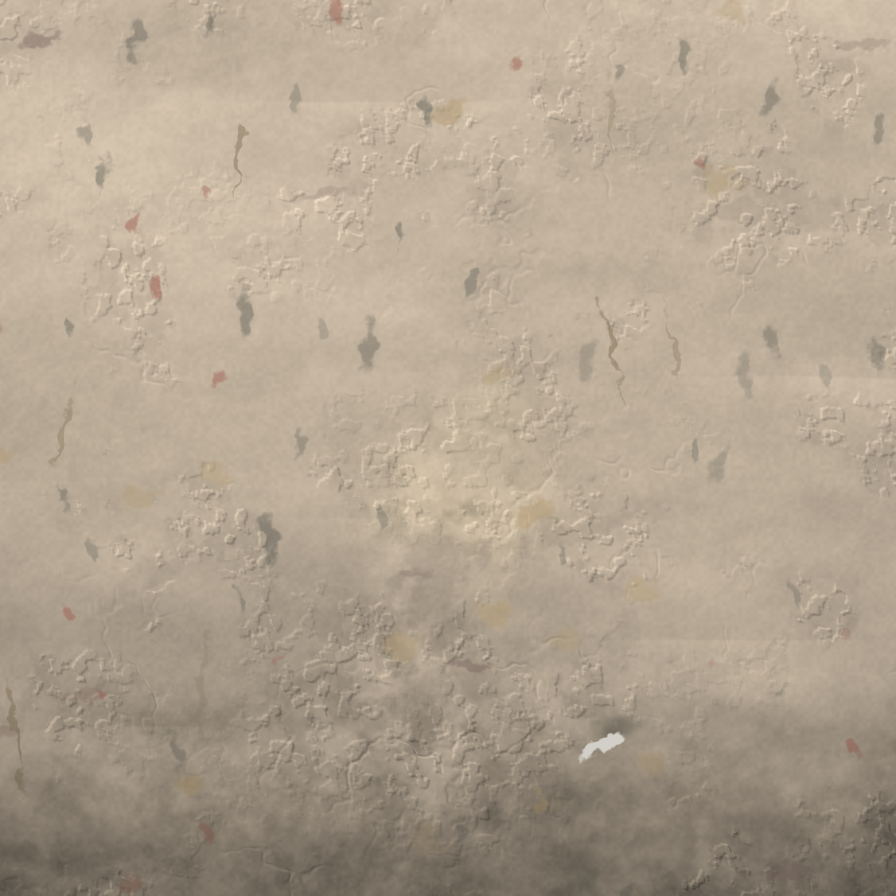
Reproduce this texture procedurally as a Shadertoy shader.

```glsl
// Weathered beige plaster wall with flaking paint, faded stains and a grimy base.

float hash(vec2 cell) {
    vec3 q = fract(cell.xyx * 0.1031);
    q += dot(q, q.yzx + 33.33);
    return fract((q.x + q.y) * q.z);
}

float noise(vec2 p) {
    vec2 i = floor(p), f = fract(p);
    f = f * f * (3.0 - 2.0 * f);
    return mix(mix(hash(i), hash(i + vec2(1, 0)), f.x),
               mix(hash(i + vec2(0, 1)), hash(i + vec2(1, 1)), f.x), f.y);
}

float fbm(vec2 p) {
    float sum = 0.0, gain = 0.533;
    for (int i = 0; i < 4; i++) {
        sum += gain * noise(p);
        p = mat2(1.6, 1.2, -1.2, 1.6) * p + 17.3;
        gain *= 0.5;
    }
    return sum;
}

// Soft elliptical spot: 1 at the centre, 0 far away
float spot(vec2 p, vec2 centre, vec2 radius) {
    vec2 d = (p - centre) / radius;
    return exp(-dot(d, d));
}

// Surface height: small flakes where the wall is rough, thin cracks, faint unevenness
float relief(vec2 p, float rough, float cracked) {
    float flakes = smoothstep(0.50, 0.66, fbm(p * 78.0));
    float crack = smoothstep(0.03, 0.0, abs(fbm(p * 14.0 + 40.0) - 0.5));
    return rough * flakes - cracked * crack + 0.5 * fbm(p * 55.0 + 9.0);
}

// Scattered paint remnants: slate and rust dabs, ochre patches, mauve smears, drips
vec3 addStains(vec3 color, vec2 uv) {
    float wear = fbm(uv * 75.0 + 14.0);
    vec2 ragged = uv + 0.020 * (vec2(fbm(uv * 60.0), fbm(uv * 60.0 + 71.0)) - 0.5);
    vec2 home = floor(uv * 10.0);
    for (int k = 0; k < 9; k++) {
        vec2 cell = home + vec2(k % 3 - 1, k / 3 - 1);
        float kind = hash(cell + 5.0);
        vec2 centre = (cell + vec2(hash(cell + 23.0), hash(cell + 51.0))) / 10.0;
        vec2 size = vec2(0.008, 0.022);
        vec3 paint = vec3(0.44, 0.43, 0.39);
        if (kind > 0.34) { size = vec2(0.008, 0.012); paint = vec3(0.63, 0.41, 0.36); }
        if (kind > 0.50) { size = vec2(0.021, 0.016); paint = vec3(0.71, 0.62, 0.47); }
        if (kind > 0.64) { size = vec2(0.036, 0.008); paint = vec3(0.53, 0.45, 0.42); }
        if (kind > 0.72) { size = vec2(0.004, 0.060); paint = vec3(0.53, 0.47, 0.37); }
        if (kind > 0.78) continue;
        size *= 0.6 + 0.6 * hash(cell + 87.0);
        vec2 d = ragged - centre;
        d.x += d.y * 0.5 * (hash(cell + 33.0) - 0.5);
        float cover = smoothstep(1.25, 0.55, length(d / size) + 1.6 * (wear - 0.45));
        color = mix(color, paint * (0.75 + 0.25 * smoothstep(0.0, 0.3, uv.y)),
                    cover * (0.25 + 0.35 * hash(cell + 64.0)));
    }
    return color;
}

void mainImage(out vec4 fragColor, in vec2 fragCoord) {
    vec2 uv = fragCoord / iResolution.xy;
    vec2 warped = uv + 0.16 * (vec2(fbm(uv * 11.0), fbm(uv * 11.0 + 31.0)) - 0.5);

    // Overall brightness: pale above, dirty near the ground, streaked sideways
    float tone = 0.425 + 0.21 * smoothstep(0.0, 0.29, uv.y + 0.10 * (fbm(uv * 5.0) - 0.5));
    tone += 0.16 * uv.y;
    tone += 0.19 * (fbm(uv * vec2(2.5, 7.0) + 3.0) - 0.5);
    tone += 0.07 * (fbm(uv * vec2(14.0, 26.0)) - 0.5);

    // Mottled grime, crisper toward the ground
    float grime = smoothstep(0.34, 0.08, uv.y);
    tone += 0.15 * grime * (fbm(uv * 16.0 + 6.0) - 0.5);
    tone += (0.03 + 0.08 * grime) * (fbm(uv * 60.0 + 2.0) - 0.5);

    // Trowel ledges: a crisp upper edge with a light band fading below
    for (int i = 0; i < 6; i++) {
        float id = float(i);
        float drop = 0.12 + 0.14 * id + 0.09 * hash(vec2(id, 3.0)) - uv.y;
        drop += 0.008 * (noise(vec2(uv.x * 8.0, id)) - 0.5);
        float span = smoothstep(0.20, 0.06, abs(uv.x - hash(vec2(id, 8.0))));
        tone += 0.035 * span * smoothstep(-0.002, 0.002, drop) * exp(-max(drop, 0.0) * 35.0);
    }

    // Bare plaster in the middle and crumbled render beneath it
    float bare = spot(warped, vec2(0.52, 0.44), vec2(0.09, 0.08));
    float crumble = spot(warped, vec2(0.45, 0.17), vec2(0.17, 0.09));
    float pale = bare + 0.8 * spot(warped, vec2(0.47, 0.27), vec2(0.06, 0.11)) + 0.5 * crumble;
    tone += 0.10 * pale * (smoothstep(0.32, 0.62, fbm(uv * 34.0)) - 0.15);

    // Light falling from the upper left over the relief
    float rough = smoothstep(0.50, 0.62, fbm(uv * 13.0 + 12.0));
    rough *= 0.35 + 0.65 * smoothstep(0.38, 0.55, fbm(uv * 5.0 + 90.0));
    rough = clamp(rough + 0.8 * bare + 0.8 * crumble, 0.0, 1.0);
    float cracked = 0.7 * crumble + 0.4 * smoothstep(0.56, 0.68, fbm(uv * 7.0 + 60.0));
    vec2 toLight = vec2(-0.0012, 0.0012);
    float slope = relief(uv - toLight, rough, cracked) - relief(uv + toLight, rough, cracked);
    tone += 0.12 * clamp(slope, -1.1, 0.9);
    tone -= 0.035 * rough * smoothstep(0.52, 0.40, fbm(uv * 42.0 + 25.0));
    tone += 0.030 * (noise(uv * 230.0) - 0.5);

    vec3 color = tone * vec3(1.0, 0.92, 0.815);
    color += bare * vec3(0.010, 0.008, -0.010);
    color = addStains(color, uv);

    // Small broken white chip with its dark hollow
    float broken = fbm(uv * 48.0 + 19.0) - 0.5;
    float hollow = spot(warped, vec2(0.685, 0.162), vec2(0.034, 0.020));
    color = mix(color, vec3(0.34, 0.33, 0.29), 0.7 * hollow * smoothstep(-0.25, 0.1, broken));
    vec2 shard = uv - vec2(0.665, 0.168);
    shard.y -= 0.5 * shard.x;
    float edge = length(shard / vec2(0.028, 0.013)) + 2.6 * broken;
    color = mix(color, vec3(0.82, 0.81, 0.78), smoothstep(1.0, 0.7, edge));

    fragColor = vec4(clamp(color, 0.0, 1.0), 1.0);
}
```
